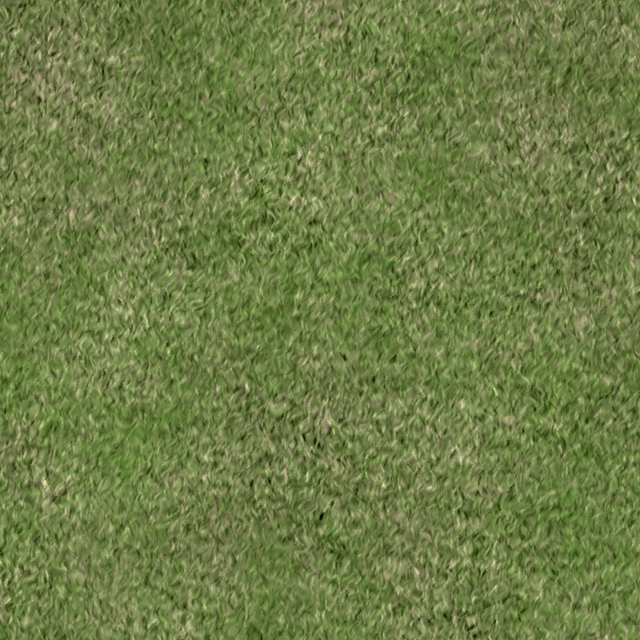
Reproduce this texture procedurally as a WebGL 2 fragment shader.

```glsl
#version 300 es
precision highp float;

uniform vec2 u_resolution;
out vec4 fragColor;

vec3 hash3(vec2 p) {
    vec3 h = fract(p.xyx * vec3(0.1031, 0.1030, 0.0973));
    h += dot(h, h.yxz + 33.33);
    return fract((h.xxy + h.yzz) * h.zyx);
}

float cornerSlope(vec2 cell, vec2 offset) {
    return dot(hash3(cell).xy * 2.0 - 1.0, offset);
}

// Gradient noise, centred on zero
float noise(vec2 p) {
    vec2 i = floor(p), f = fract(p);
    vec2 u = f * f * f * (f * (f * 6.0 - 15.0) + 10.0);
    vec2 e = vec2(1.0, 0.0);
    float low = mix(cornerSlope(i, f), cornerSlope(i + e, f - e), u.x);
    float high = mix(cornerSlope(i + e.yx, f - e.yx), cornerSlope(i + 1.0, f - 1.0), u.x);
    return mix(low, high, u.y);
}

float fbm(vec2 p) {
    float sum = 0.0, gain = 1.0;
    for (int i = 0; i < 4; i++) {
        sum += gain * noise(p);
        p = mat2(1.6, 1.2, -1.2, 1.6) * p + 17.3;
        gain *= 0.75;
    }
    return sum;
}

// Scattered leaning blades: x = lightness, y = dryness
vec2 blades(vec2 p, float lean, float seed) {
    vec2 cellSize = vec2(0.0088, 0.0155);
    vec2 home = floor(p / cellSize);
    vec2 sum = vec2(0.0);
    for (int y = -1; y <= 1; y++) {
        for (int x = -1; x <= 1; x++) {
            vec2 cell = home + vec2(x, y);
            vec3 place = hash3(cell + seed);
            vec3 kind = hash3(cell + seed + 71.7);
            float angle = lean + (place.z - 0.5) * 1.4;
            vec2 along = vec2(sin(angle), cos(angle));
            vec2 d = p - (cell + place.xy) * cellSize;
            float reach = mix(0.0025, 0.0065, kind.z);
            float t = clamp(dot(d, along), -reach, reach);
            float taper = 1.0 - 0.4 * abs(t) / reach;
            float mask = 1.0 - smoothstep(0.0004, 0.0036 * taper, length(d - along * t));
            sum += mask * (kind.xy * 2.0 - 1.0);
        }
    }
    return sum;
}

void main() {
    vec2 p = gl_FragCoord.xy / u_resolution.y;

    // Broad growth patches
    float dryPatch = fbm(p * 5.0 + 3.1);
    float shadePatch = fbm(p * 4.0 + 41.7);
    float clump = fbm(p * vec2(24.0, 19.0) + 12.9);
    float lushPatch = noise(p * 2.3 + 9.4);
    float rough = clamp(1.0 + 0.5 * noise(p * 5.0 + 23.0) + 0.3 * dryPatch, 0.7, 1.4);

    // Wavy grain with a slight lean to the right
    float lean = 0.14 + 0.9 * noise(p * 12.0 + 60.0);
    vec2 warp = vec2(noise(p * 42.0), noise(p * 42.0 + 50.0));
    vec2 grain = p + warp * vec2(0.014, 0.008);
    grain.x -= 0.16 * grain.y;
    float fine = noise(grain * vec2(170.0, 85.0));
    float tuft = noise(grain * vec2(80.0, 48.0) + 31.0);
    float tint = noise(grain * vec2(110.0, 55.0) + 87.0);

    vec2 blade = vec2(0.0);
    for (int i = 0; i < 3; i++) {
        float layer = float(i);
        blade += blades(p + warp * 0.003 + layer * vec2(0.137, 0.291), lean, layer * 131.0);
    }

    // Combine light and dryness
    float light = rough * (0.24 * fine + 0.17 * tuft + 0.125 * blade.x);
    light += 0.06 * shadePatch + 0.03 * dryPatch + 0.05 * clump;
    float dry = 0.055 * dryPatch - 0.05 * lushPatch + 0.03 * clump + 0.09 * tint + 0.035 * blade.y;
    dry *= 0.75 + 0.5 * smoothstep(-0.15, 0.15, light);
    dry += 0.25 * max(light - 0.08, 0.0);

    vec3 color = vec3(0.43, 0.49, 0.273);
    color += light * vec3(1.0, 0.98, 0.86);
    color += dry * vec3(0.55, -0.25, 0.65);
    fragColor = vec4(clamp(color, 0.0, 1.0), 1.0);
}
```
